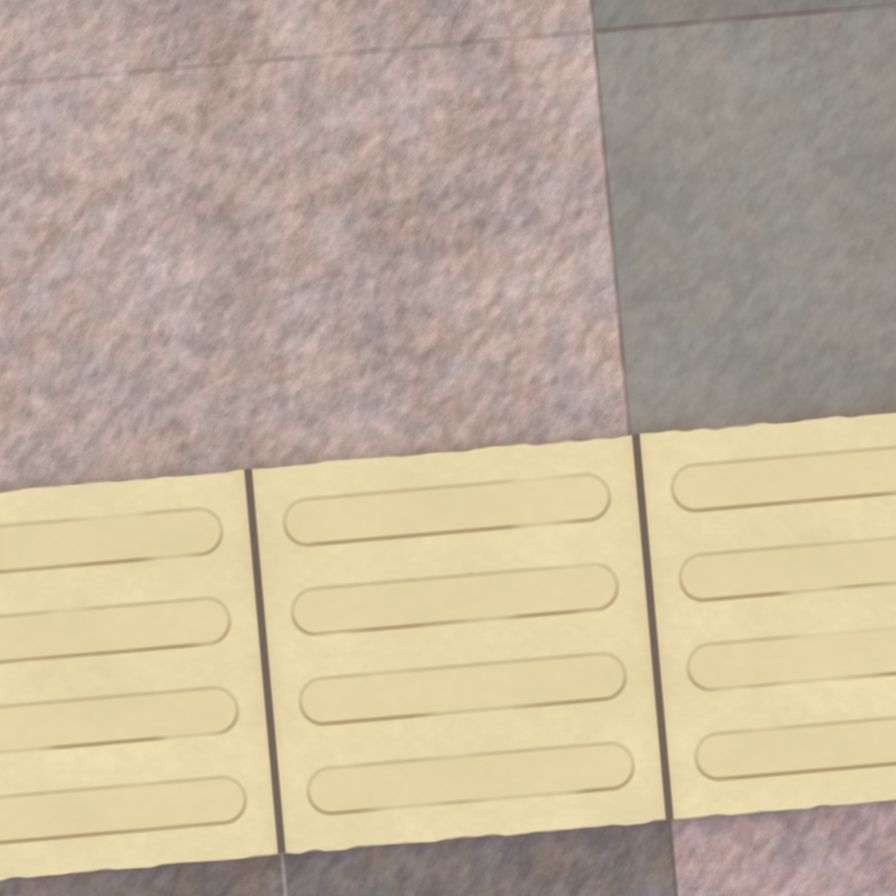
Give the GLSL for this texture, as a Shadertoy shader.

```glsl
// Yellow ribbed paving tiles between worn pink and grey stone slabs, slightly tilted.
#define TILT 0.088
#define CORNER vec2(0.7096, 0.5143)
#define PITCH 0.4345
#define BAND 0.431
#define BAR_PITCH 0.1003
#define BAR_HALF vec2(0.182, 0.0255)
#define YELLOW vec3(0.92, 0.86, 0.685)
#define PINK vec3(0.72, 0.645, 0.62)
#define GREY vec3(0.575, 0.56, 0.53)
#define JOINT vec3(0.41, 0.36, 0.33)
#define GRAIN 0.24
#define SOFT 0.0022

float hash(vec2 p) {
    vec3 q = fract(vec3(p.xyx) * 0.1031);
    q += dot(q, q.yzx + 33.33);
    return fract((q.x + q.y) * q.z);
}

float noise(vec2 p) {
    vec2 i = floor(p), f = fract(p);
    f = f * f * (3.0 - 2.0 * f);
    return mix(mix(hash(i), hash(i + vec2(1, 0)), f.x),
               mix(hash(i + vec2(0, 1)), hash(i + vec2(1, 1)), f.x), f.y);
}

float fbm(vec2 p) {
    float sum = 0.0, amp = 0.5;
    for (int k = 0; k < 4; k++) {
        sum += amp * noise(p);
        p = mat2(0.8, 0.6, -0.6, 0.8) * p * 2.03 + 17.0;
        amp *= 0.55;
    }
    return sum / 1.01;
}

// Soft line of half width w around zero.
float line(float d, float w) {
    return 1.0 - smoothstep(w - SOFT, w + SOFT, abs(d));
}

float rise(float d) {
    return smoothstep(-SOFT, SOFT, d);
}

float capsule(vec2 p, vec2 halfSize) {
    p.x = max(abs(p.x) - halfSize.x + halfSize.y, 0.0);
    return length(p) - halfSize.y;
}

vec3 stone(vec2 p, vec2 t) {
    // Slab colours
    float right = rise(t.x + 0.007);
    float below = rise(-BAND - t.y);
    vec3 upper = mix(PINK, GREY, right);
    upper *= 1.0 - 0.07 * right * rise(t.y - 0.453);
    vec3 lower = mix(vec3(0.49, 0.45, 0.44), vec3(0.70, 0.61, 0.605), rise(t.x));
    vec3 col = mix(upper, lower, below);

    // Stretched flecks and broad stains
    vec2 q = mat2(0.77, 0.64, -0.64, 0.77) * p;
    float flecks = fbm(q * vec2(110.0, 62.0)) - 0.5;
    float stains = fbm(p * 9.0 + 4.0) - 0.5;
    float rough = mix(1.0, 0.5, right * (1.0 - below));
    col *= 1.0 + rough * (GRAIN * 1.5 * flecks + GRAIN * stains);
    col += vec3(0.035, 0.0, -0.025) * rough * (fbm(p * 24.0 + 31.0) - 0.5) * 2.0;

    // Slab joints and the worn band between the pink slabs
    float wear = 0.4 + 0.6 * noise(p * 38.0);
    float across = line(t.y - 0.453, 0.003) * mix(0.28, 0.6, right);
    float seam = line(t.x + 0.007, 0.0024) * 0.6;
    float worn = exp(-pow((t.x + PITCH) / 0.032, 2.0)) * 0.12;
    float upperMarks = max(max(across, seam) * wear, worn);
    float lowerSeam = line(t.x, 0.002) * 0.65;
    col = mix(col, JOINT, mix(upperMarks, lowerSeam, below));
    col = mix(col, vec3(0.74, 0.70, 0.68), below * line(t.x + PITCH, 0.002) * 0.55);

    // Dirt gathered along both sides of the yellow band
    float dirt = exp(-max(t.y, 0.0) / 0.011) * (1.0 - below) * wear;
    col = mix(col, vec3(0.50, 0.41, 0.34), 0.65 * dirt);
    float shade = exp(-max(-BAND - t.y, 0.0) / 0.009) * below;
    return mix(col, vec3(0.40, 0.35, 0.36), 0.5 * shade);
}

vec3 ribbedTile(vec2 p, vec2 t) {
    vec2 cell = vec2(fract(t.x / PITCH) - 0.5, 0.0) * PITCH;
    float row = clamp(floor((-t.y - 0.0142) / BAR_PITCH), 0.0, 3.0);
    cell.y = t.y + 0.0643 + row * BAR_PITCH;
    float d = capsule(cell, BAR_HALF);

    vec3 col = YELLOW * (0.985 + 0.07 * (fbm(p * 13.0) - 0.5));
    col *= 1.0 + 0.05 * (fbm(p * vec2(90.0, 130.0)) - 0.5);
    col = mix(col, vec3(0.875, 0.81, 0.63), 0.55 * (1.0 - rise(d)));

    // Broken outline, darkest on the lower side and round ends
    float broken = smoothstep(0.18, 0.65, noise(t * vec2(17.0, 45.0) + 8.0));
    float ends = smoothstep(0.14, 0.18, abs(cell.x));
    float lowSide = smoothstep(0.008, -0.02, cell.y);
    float ink = mix(0.32, 0.72, lowSide) * mix(0.25 + 0.75 * broken, 0.8, ends);
    col = mix(col, vec3(0.61, 0.52, 0.39), ink * line(d, 0.0022));

    // Joints between neighbouring tiles
    float gap = PITCH * 0.5 - abs(cell.x);
    col = mix(col, vec3(0.76, 0.68, 0.49), 0.45 * exp(-gap / 0.008));
    return mix(col, JOINT, 0.92 * line(gap, 0.0042));
}

void mainImage(out vec4 fragColor, in vec2 fragCoord) {
    vec2 p = fragCoord / iResolution.xy;
    vec2 axis = vec2(cos(TILT), sin(TILT));
    vec2 d = p - CORNER;
    vec2 t = vec2(dot(d, axis), dot(d, vec2(-axis.y, axis.x)));

    float ragged = 0.004 * (noise(p * 60.0) - 0.5);
    float band = rise(ragged - t.y) * rise(t.y + BAND + ragged);
    vec3 col = mix(stone(p, t), ribbedTile(p, t), band);
    fragColor = vec4(clamp(col, 0.0, 1.0), 1.0);
}
```
